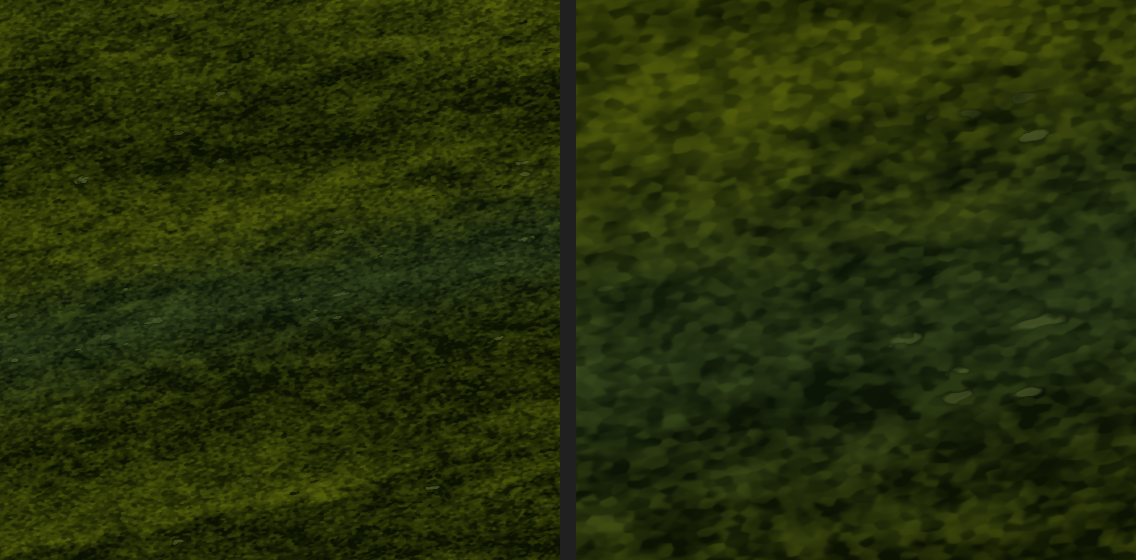
Left, the full canvas; right, a detail of the centre.
This texture is drawn by a Shadertoy shader. Its source:

```glsl
const vec3 GRASS_DARK = vec3(0.045, 0.072, 0.006);
const vec3 GRASS_LIGHT = vec3(0.295, 0.335, 0.034);
const vec3 SLATE_DARK = vec3(0.050, 0.090, 0.030);
const vec3 SLATE_LIGHT = vec3(0.210, 0.290, 0.130);
const vec3 FLECK_PALE = vec3(0.36, 0.42, 0.20);
const vec3 FLECK_DARK = vec3(0.035, 0.055, 0.010);

const float SLOPE = 0.13;
const float BASE_LIGHT = 0.41;
const vec2 STREAK_CELLS = vec2(6.0, 26.0);
const vec2 TUFT_CELLS = vec2(22.0, 64.0);
const vec2 CLUMP_CELLS = vec2(62.0, 125.0);
const vec2 GRAIN_CELLS = vec2(135.0, 225.0);
const vec4 OCTAVE_GAIN = vec4(0.34, 0.32, 0.32, 0.58);
const vec2 FLECK_CELLS = vec2(24.0, 52.0);

vec3 hash3(vec2 cell) {
    vec3 p = fract(cell.xyx * vec3(0.1031, 0.1030, 0.0973));
    p += dot(p, p.yxz + 33.33);
    return fract((p.xxy + p.yzz) * p.zyx);
}

// Smooth cellular noise: random cell tones blended by distance, about -0.5..0.5
float cellTone(vec2 p) {
    vec2 base = floor(p);
    float tone = 0.0, total = 0.0;
    for (int y = -1; y <= 1; y++) {
        for (int x = -1; x <= 1; x++) {
            vec2 cell = base + vec2(x, y);
            vec3 rnd = hash3(cell + 71.0);
            vec2 d = cell + rnd.xy - p;
            float weight = exp(-6.0 * dot(d, d));
            tone += weight * (rnd.z - 0.5);
            total += weight;
        }
    }
    return tone / total;
}

float bump(float x, float width) {
    return exp(-x * x / (width * width));
}

// Gentle undulation of the slopes from layered sines
float undulation(vec2 p) {
    return 0.006 * sin(p.x * 9.0 + p.y * 5.0)
         + 0.003 * sin(p.x * 23.0 - p.y * 11.0 + 1.7)
         + 0.002 * sin(p.x * 51.0 + p.y * 17.0 + 0.6);
}

// Broad light and shade of the folded hillside
float hillLight(vec2 p) {
    float upper = p.y - (0.645 + 0.125 * p.x);
    float hollow = p.y - (0.235 + 0.15 * p.x);
    float ridge = p.y - (0.020 + 0.10 * p.x + 0.13 * p.x * p.x);
    float spur = p.y - 0.17 * p.x;

    float light = BASE_LIGHT;
    light += (0.06 + 0.12 * p.x) * smoothstep(0.78, 1.0, p.y);
    light -= 0.17 * bump(upper - 0.045, 0.075);
    light += 0.27 * smoothstep(0.014, -0.016, upper) * exp(min(upper, 0.0) / 0.11);
    light -= 0.19 * bump(hollow, 0.075);
    float ridgeFade = 1.0 - 0.75 * smoothstep(0.62, 0.95, p.x);
    light += 0.32 * ridgeFade * smoothstep(-0.014, 0.012, ridge) * exp(-max(ridge, 0.0) / 0.075);
    light -= 0.10 * smoothstep(0.0, -0.04, ridge);
    light += 0.26 * bump(spur, 0.016) * smoothstep(0.72, 0.95, p.x);
    light += 0.20 * bump(p.y - 0.765, 0.009) * smoothstep(0.13, 0.02, p.x);
    return light;
}

// Sparse ragged flecks: x = pale coverage, y = dark coverage
vec2 flecks(vec2 p, float slate, float ragged) {
    vec2 q = p * FLECK_CELLS;
    vec2 cell = floor(q);
    vec3 place = hash3(cell + 311.0);
    vec3 kind = hash3(cell + 907.0);
    vec2 center = mix(vec2(0.35), vec2(0.65), place.xy);
    vec2 radius = mix(vec2(0.12, 0.09), vec2(0.30, 0.20), place.z);
    float d = length((fract(q) - center) / radius) + ragged * 1.5;
    float cover = smoothstep(1.1, 0.45, d);
    float pale = step(kind.x, 0.012 + 0.13 * slate);
    float dark = step(0.972, kind.x);
    return cover * vec2(pale, dark) * mix(0.35, 0.9, kind.y);
}

void mainImage(out vec4 fragColor, in vec2 fragCoord) {
    vec2 uv = fragCoord / iResolution.xy;
    vec2 tilted = vec2(uv.x, uv.y - SLOPE * uv.x);

    // Turf detail from long streaks down to single tufts
    vec4 turf = vec4(cellTone(tilted * STREAK_CELLS), cellTone(tilted * TUFT_CELLS),
                     cellTone(tilted * CLUMP_CELLS), cellTone(tilted * GRAIN_CELLS));

    // Hill folds with softly broken borders
    vec2 ground = uv;
    ground.y += undulation(uv) + dot(turf.xyz, vec3(0.020, 0.016, 0.012));
    float light = clamp(hillLight(ground) + dot(turf, OCTAVE_GAIN), 0.0, 1.1);

    // Cool band of stony grass
    float slate = bump(ground.y - (0.375 + 0.185 * uv.x), 0.095);
    vec3 color = mix(GRASS_DARK, GRASS_LIGHT, light);
    color = mix(color, mix(SLATE_DARK, SLATE_LIGHT, light), 0.85 * slate);

    // Scattered stones and shaded hollows
    vec2 spots = flecks(tilted, slate, turf.z + turf.w);
    color = mix(color, FLECK_PALE, 0.75 * spots.x);
    color = mix(color, FLECK_DARK, 0.85 * spots.y);

    fragColor = vec4(color, 1.0);
}
```
